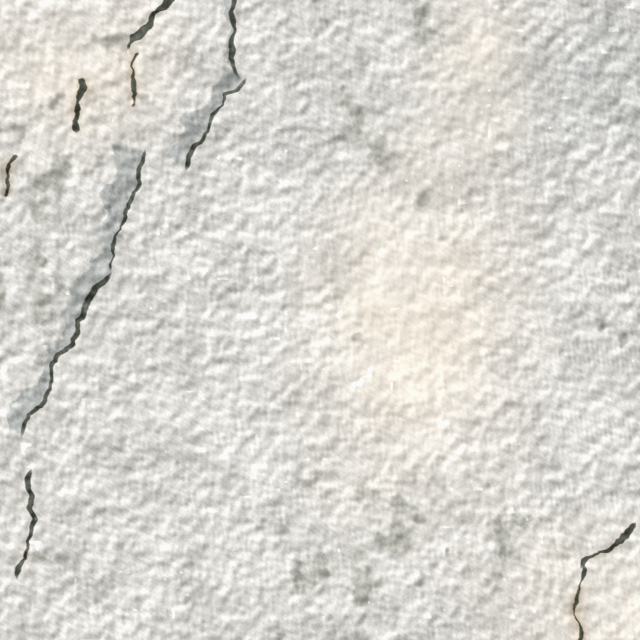
Reproduce this texture procedurally as a Shadertoy shader.

```glsl
// Weathered pale limestone: a finely embossed grain over cream and cool stains,
// with small pits, bright flecks and jagged cracks that expose grey shelves.
// Grain and stains are value-noise fbm; cracks are noise-bent line segments.

const vec3 STONE = vec3(0.858, 0.850, 0.830);
const vec3 CREAM = vec3(0.950, 0.917, 0.868);
const vec3 COOL = vec3(0.745, 0.752, 0.742);
const vec3 PIT = vec3(0.580, 0.585, 0.545);
const vec3 SHELF = vec3(0.655, 0.670, 0.660);
const vec3 CREVICE = vec3(0.270, 0.285, 0.250);
const vec3 RUST = vec3(0.700, 0.610, 0.480);

const float GRAIN_SCALE = 72.0;
const float RELIEF = 0.42;
const float MOTTLE = 0.16;
const vec2 LIGHT_STEP = vec2(-0.0022, 0.0034);

// Crack segments as start.xy, end.xy
const int CRACKS = 11;
const vec4 SEGMENT[CRACKS] = vec4[](
    vec4(0.358, 1.02, 0.375, 0.87), vec4(0.386, 0.88, 0.288, 0.73),
    vec4(0.228, 0.77, 0.172, 0.57), vec4(0.178, 0.58, 0.030, 0.31),
    vec4(0.050, 0.27, 0.028, 0.09), vec4(0.270, 1.01, 0.198, 0.92),
    vec4(0.216, 0.92, 0.207, 0.83), vec4(0.130, 0.88, 0.120, 0.79),
    vec4(0.025, 0.76, 0.008, 0.69), vec4(0.995, 0.185, 0.905, 0.11),
    vec4(0.912, 0.12, 0.898, -0.02));
// Crevice half width, shelf width, rust stain amount
const vec3 STYLE[CRACKS] = vec3[](
    vec3(0.0040, 0.010, 0.1), vec3(0.0022, 0.036, 0.1),
    vec3(0.0020, 0.050, 0.0), vec3(0.0030, 0.034, 0.0),
    vec3(0.0026, 0.000, 0.2), vec3(0.0065, 0.000, 0.2),
    vec3(0.0025, 0.000, 0.6), vec3(0.0040, 0.000, 0.8),
    vec3(0.0025, 0.000, 0.7), vec3(0.0036, 0.000, 0.5),
    vec3(0.0020, 0.000, 0.7));

float hash(vec2 p) {
    return fract(sin(dot(p, vec2(127.1, 311.7))) * 43758.5453);
}

float noise(vec2 p) {
    vec2 i = floor(p), f = fract(p);
    f = f * f * (3.0 - 2.0 * f);
    return mix(mix(hash(i), hash(i + vec2(1, 0)), f.x),
               mix(hash(i + vec2(0, 1)), hash(i + vec2(1, 1)), f.x), f.y);
}

float fbm(vec2 p) {
    float sum = 0.0, amp = 0.5;
    for (int i = 0; i < 3; i++) {
        sum += amp * noise(p);
        p = mat2(1.6, 1.2, -1.2, 1.6) * p + 17.3;
        amp *= 0.5;
    }
    return sum / 0.875;
}

// Soft elliptical stain
float blob(vec2 p, vec2 centre, vec2 radius) {
    vec2 q = (p - centre) / radius;
    return exp(-dot(q, q));
}

// Signed offset from a jagged segment (x) and position along it (y)
vec2 crackSpace(vec2 p, vec4 segment, float seed) {
    vec2 span = segment.zw - segment.xy, q = p - segment.xy;
    float len = length(span);
    vec2 dir = span / len;
    float along = dot(q, dir), t = along / len;
    float bend = (noise(vec2(along * 17.0, seed)) - 0.5) * 0.16 * len
               + (fbm(vec2(along * 50.0, seed + 9.0)) - 0.5) * 0.017;
    bend *= clamp(6.0 * t * (1.0 - t), 0.0, 1.0);
    return vec2(dot(q, vec2(dir.y, -dir.x)) - bend, t);
}

vec3 addCrack(vec3 col, vec2 p, vec4 segment, vec3 style, float seed) {
    vec2 s = crackSpace(p, segment, seed);
    float ends = smoothstep(0.0, 0.06, s.y) * (1.0 - smoothstep(0.92, 1.0, s.y));
    float rough = fbm(p * 45.0) - 0.5;

    // Rust bleeding out around the crevice
    float stain = exp(-abs(s.x) / 0.007) * style.z * ends;
    col = mix(col, RUST, stain * smoothstep(0.3, 0.7, noise(p * 30.0)));

    // Exposed shelf on one side only
    float reach = style.y * (0.25 + 1.1 * noise(vec2(s.y * 5.0, seed + 3.0))) + rough * 0.025;
    float shelf = smoothstep(-0.002, 0.002, s.x) * (1.0 - smoothstep(reach - 0.003, reach + 0.003, s.x));
    col = mix(col, SHELF + rough * 0.18, shelf * ends * step(0.001, style.y) * 0.9);

    // Dark crevice of uneven width
    float width = style.x * (0.15 + 1.5 * noise(vec2(s.y * 9.0, seed + 6.0))) * ends;
    float crevice = 1.0 - smoothstep(width - 0.0012, width + 0.0022, abs(s.x));
    return mix(col, CREVICE, crevice * ends * 0.92);
}

void mainImage(out vec4 fragColor, in vec2 fragCoord) {
    vec2 p = fragCoord / iResolution.xy;
    vec2 warped = p + 0.09 * (vec2(fbm(p * 9.0), fbm(p * 9.0 + 31.0)) - 0.5);

    // Broad cream and cool stains with ragged borders
    float cream = blob(warped, vec2(0.64, 0.50), vec2(0.14, 0.24))
                + 0.7 * blob(warped, vec2(0.76, 0.87), vec2(0.08, 0.13))
                + 0.7 * blob(warped, vec2(0.13, 0.89), vec2(0.14, 0.10))
                + 0.6 * blob(warped, vec2(0.95, 0.04), vec2(0.15, 0.12));
    float cool = blob(warped, vec2(0.94, 0.87), vec2(0.13, 0.12))
               + 0.5 * blob(warped, vec2(0.50, 0.80), vec2(0.20, 0.12));
    vec3 col = mix(STONE, CREAM, clamp(cream * (0.5 + fbm(p * 14.0)), 0.0, 1.0));
    col = mix(col, COOL, clamp(cool * (0.2 + fbm(p * 12.0 + 5.0)), 0.0, 0.8));
    col += MOTTLE * (fbm(p * 20.0 + 8.0) - 0.5);

    // Scattered pits, clustered by a coarser noise
    float cluster = smoothstep(0.44, 0.68, fbm(p * 6.0 + 40.0));
    float pits = smoothstep(0.57, 0.78, fbm(p * 32.0 + 11.0)) * cluster;
    col = mix(col, PIT, pits * 0.65);

    for (int i = 0; i < CRACKS; i++)
        col = addCrack(col, p, SEGMENT[i], STYLE[i], float(i) * 7.37 + 2.5);

    // Embossed grain lit from the upper left, and rare bright flecks
    float grain = fbm((p - LIGHT_STEP) * GRAIN_SCALE) - fbm((p + LIGHT_STEP) * GRAIN_SCALE);
    float smoothArea = 1.0 - 0.45 * clamp(cream, 0.0, 1.0);
    col += RELIEF * grain * smoothArea;
    col += 0.15 * smoothstep(0.86, 0.98, noise(p * 85.0 + 3.0)) * smoothstep(0.5, 0.8, noise(p * 21.0));

    fragColor = vec4(clamp(col, 0.0, 0.985), 1.0);
}
```
